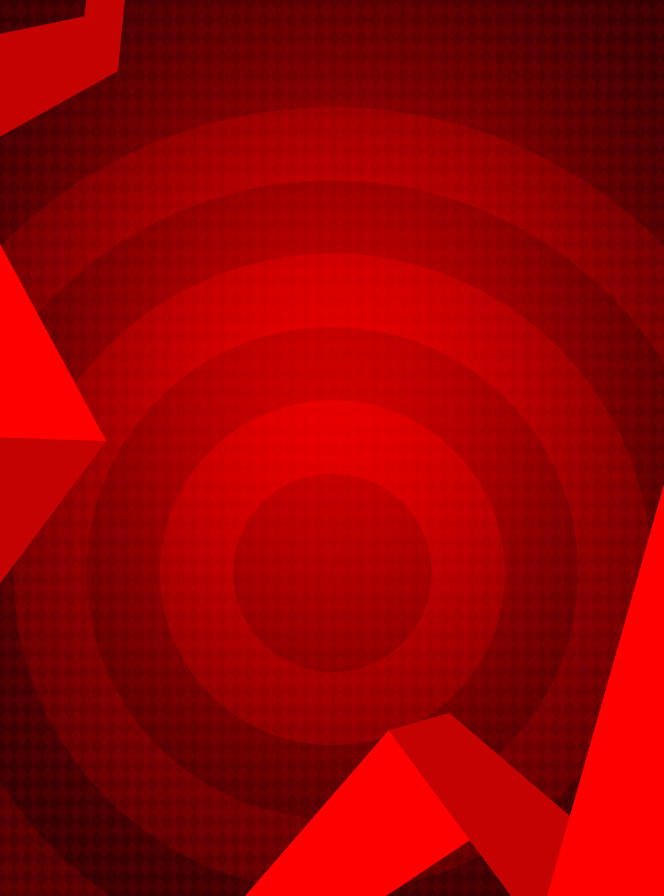
Write a Shadertoy shader that draws this background.

```glsl
const vec3 GLOW_COLOR = vec3(0.80, 0.0, 0.0);
const vec3 EDGE_COLOR = vec3(0.24, 0.0, 0.008);
const vec3 BRIGHT_RED = vec3(1.0, 0.0, 0.0);
const vec3 DULL_RED = vec3(0.77, 0.008, 0.008);

// Lengths are fractions of the canvas height
const vec2 GLOW_CENTER = vec2(0.371, 0.55);
const vec2 GLOW_STRETCH = vec2(1.2, 1.0);
const float GLOW_RADIUS = 0.66;

const vec2 RING_CENTER = vec2(0.371, 0.3607);
const float RING_START = 0.1107;
const float RING_WIDTH = 0.0818;
const float RING_LIFT = 0.10;
const int RING_COUNT = 3;

const vec2 DIAMOND_CELL = vec2(0.0155, 0.0208);
const float DIAMOND_CENTER_DEPTH = 0.02;
const float DIAMOND_EDGE_DEPTH = 0.065;

float coverage(float dist) {
    return clamp(0.5 - dist * iResolution.y, 0.0, 1.0);
}

// Signed distance to the line a-b, negative on its left
float edgeDistance(vec2 p, vec2 a, vec2 b) {
    vec2 along = normalize(b - a);
    return dot(p - a, vec2(along.y, -along.x));
}

// Convex quad with counterclockwise corners
float quad(vec2 p, vec2 a, vec2 b, vec2 c, vec2 d) {
    return max(max(edgeDistance(p, a, b), edgeDistance(p, b, c)),
               max(edgeDistance(p, c, d), edgeDistance(p, d, a)));
}

float diamondPattern(vec2 p) {
    vec2 q = abs(fract(p / DIAMOND_CELL) - 0.5);
    float soften = 0.6 / (iResolution.y * DIAMOND_CELL.x);
    return smoothstep(-soften, soften, q.x + q.y - 0.5);
}

float ringPattern(vec2 p) {
    float radius = length(p - RING_CENTER);
    float light = 0.0;
    for (int i = 0; i < RING_COUNT; i++) {
        float middle = RING_START + RING_WIDTH * (2.0 * float(i) + 0.5);
        light = max(light, coverage(abs(radius - middle) - 0.5 * RING_WIDTH));
    }
    return light;
}

vec3 backdrop(vec2 p) {
    float falloff = smoothstep(0.0, GLOW_RADIUS, length((p - GLOW_CENTER) * GLOW_STRETCH));
    vec3 color = mix(GLOW_COLOR, EDGE_COLOR, falloff);
    color.r += RING_LIFT * ringPattern(p);
    float depth = mix(DIAMOND_CENTER_DEPTH, DIAMOND_EDGE_DEPTH, falloff);
    color.r += depth * (0.5 - diamondPattern(p));
    return color;
}

void paint(inout vec3 color, vec3 tint, float dist) {
    color = mix(color, tint, coverage(dist));
}

void mainImage(out vec4 fragColor, in vec2 fragCoord) {
    vec2 p = fragCoord / iResolution.y;
    vec3 color = backdrop(p);

    // Notched shard, upper left
    float slab = quad(p, vec2(-0.026, 0.833), vec2(0.1315, 0.9206),
                      vec2(0.142, 1.026), vec2(-0.026, 1.026));
    float notch = quad(p, vec2(-0.026, 0.9568), vec2(0.0938, 0.9818),
                       vec2(0.1001, 1.026), vec2(-0.026, 1.026));
    paint(color, DULL_RED, max(slab, -notch));

    // Folded shard, left; the lower face tucks under the upper
    paint(color, DULL_RED, quad(p, vec2(-0.052, 0.414), vec2(-0.026, 0.314),
                                vec2(0.1185, 0.5078), vec2(-0.026, 0.544)));
    paint(color, BRIGHT_RED, quad(p, vec2(-0.052, 0.675), vec2(-0.026, 0.5126),
                                  vec2(0.1185, 0.5078), vec2(-0.026, 0.7762)));

    // Folded shard, bottom; the left face tucks under the right
    paint(color, BRIGHT_RED, quad(p, vec2(0.2374, -0.0417), vec2(0.3685, -0.0417),
                                  vec2(0.5443, 0.0755), vec2(0.4336, 0.1849)));
    paint(color, DULL_RED, quad(p, vec2(0.6012, -0.0417), vec2(0.6771, 0.0543),
                                vec2(0.5013, 0.2044), vec2(0.4336, 0.1849)));

    // Tall shard, right
    paint(color, BRIGHT_RED, quad(p, vec2(0.5988, -0.0417), vec2(0.7813, -0.0417),
                                  vec2(0.7813, 0.5156), vec2(0.7569, 0.5156)));

    fragColor = vec4(color, 1.0);
}
```
